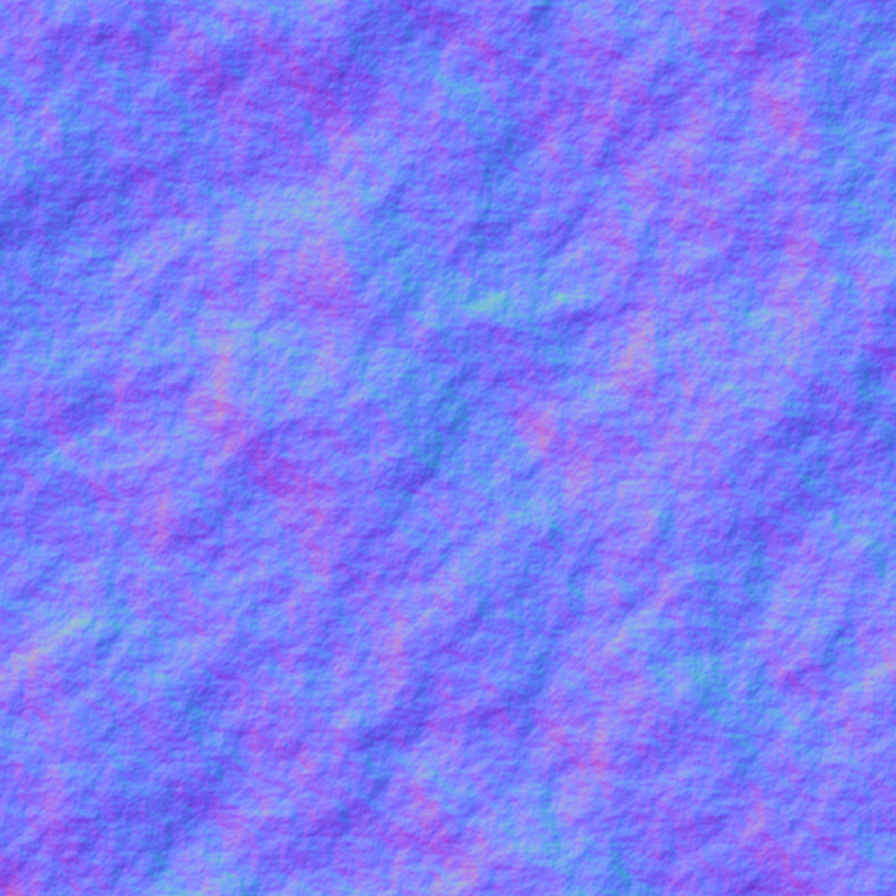
Give the GLSL for this texture map, as a three.js fragment shader.

```glsl
// Tangent-space normal map of a rough, diagonally creased surface with a faint weave.
varying vec2 vUv;

const int   OCTAVES      = 7;
const int   CREASED      = 4;               // coarse octaves that follow the diagonal
const float BASE_FREQ    = 3.1;             // coarsest bumps across the canvas
const float SLOPE        = 0.106;           // steepness of the coarsest octave
const float SLOPE_GAIN   = 0.975;           // steepness kept per finer octave
const vec2  GRAIN        = vec2(0.9, 1.06); // frequency along and across the grain
const float GRAIN_ANGLE  = 0.84;
const float WARP         = 0.02;            // bending of the creases
const float SAMPLE_STEP  = 0.0017;          // half width of the slope filter
const vec2  STREAK_FREQ  = vec2(4.0, 14.0);
const float STREAK_ANGLE = -0.92;
const vec2  STREAK_TILT  = vec2(0.26, -0.1);
const vec2  WEAVE_FREQ   = vec2(42.0, 165.0);
const float WEAVE_SLOPE  = 0.16;
const vec2  TILT_BIAS    = vec2(-0.02, 0.005);
const float BLUE_FALL    = 0.6;             // loss of blue on steep parts

vec2 rotate(vec2 p, float angle) {
  float c = cos(angle), s = sin(angle);
  return vec2(c * p.x + s * p.y, c * p.y - s * p.x);
}

float hash(vec2 p) {
  vec3 q = fract(vec3(p.xyx) * 0.1031);
  q += dot(q, q.yzx + 33.33);
  return fract((q.x + q.y) * q.z);
}

// Dot product of a random unit vector at a lattice cell with an offset
float lattice(vec2 cell, vec2 offset) {
  float a = 6.28318 * hash(cell + 200.0);
  return dot(vec2(cos(a), sin(a)), offset);
}

float gradientNoise(vec2 p) {
  vec2 i = floor(p), f = fract(p);
  vec2 u = f * f * f * (f * (f * 6.0 - 15.0) + 10.0);
  vec2 e = vec2(1.0, 0.0);
  return mix(mix(lattice(i, f), lattice(i + e.xy, f - e.xy), u.x),
             mix(lattice(i + e.yx, f - e.yx), lattice(i + e.xx, f - e.xx), u.x), u.y);
}

// Fractal height: diagonal creases first, then upright fine grain
float height(vec2 p) {
  vec2 bend = vec2(gradientNoise(p * 5.0 + 11.3), gradientNoise(p * 5.0 + 47.9));
  vec2 crease = rotate(p + WARP * bend, GRAIN_ANGLE) * GRAIN;
  float freq = BASE_FREQ, steep = SLOPE, sum = 0.0;
  for (int i = 0; i < OCTAVES; i++) {
    vec2 q = i < CREASED ? crease : p;
    sum += steep / freq * gradientNoise(q * freq + float(i) * 23.61 + 4.7);
    freq *= 2.0;
    steep *= SLOPE_GAIN;
  }
  return sum;
}

// Broken, thin bands that lean to one side
float streaks(vec2 p) {
  vec2 ragged = vec2(gradientNoise(p * 22.0 + 5.1), gradientNoise(p * 22.0 + 81.7));
  vec2 q = rotate(p + 0.018 * ragged, STREAK_ANGLE) * STREAK_FREQ;
  float patches = smoothstep(-0.15, 0.3, gradientNoise(p * 4.0 + 63.2));
  return patches * smoothstep(0.08, 0.48, gradientNoise(q + 29.4));
}

// Short upright and level threads
vec2 weave(vec2 p) {
  return vec2(gradientNoise(p * WEAVE_FREQ.yx + 7.6),
              gradientNoise(p * WEAVE_FREQ + 91.3));
}

void main() {
  vec2 p = vUv;
  vec2 e = vec2(SAMPLE_STEP, 0.0);

  // Surface tilt, with the green axis pointing down
  vec2 tilt = vec2(height(p - e.xy) - height(p + e.xy),
                   height(p + e.yx) - height(p - e.yx)) / (2.0 * SAMPLE_STEP);
  tilt += TILT_BIAS + STREAK_TILT * streaks(p) + WEAVE_SLOPE * weave(p);

  // Encode the normal as colour
  vec2 n = tilt * inversesqrt(1.0 + dot(tilt, tilt));
  gl_FragColor = vec4(0.5 + 0.5 * n, 1.0 - BLUE_FALL * dot(n, n), 1.0);
}
```
